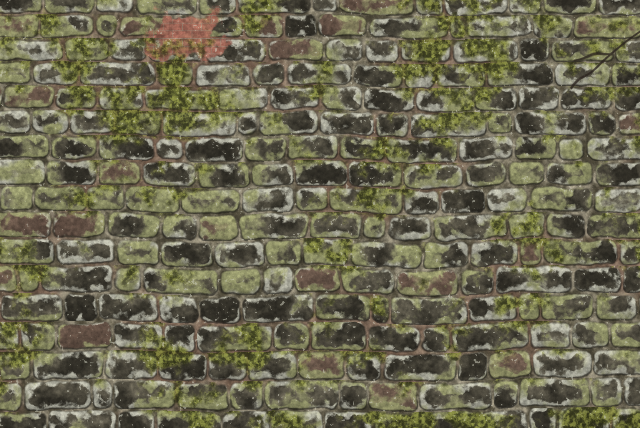
Give the GLSL for this texture, as a WebGL 1 fragment shader.

```glsl
precision highp float;
// Weathered wall of rounded stone blocks in uneven courses, with lichen rims and moss.
uniform vec2 u_resolution;

float hash(vec2 p) {
  vec3 q = fract(p.xyx * vec3(0.1031, 0.1030, 0.0973));
  q += dot(q, q.yzx + 33.33);
  return fract((q.x + q.y) * q.z);
}

float noise(vec2 p) {
  vec2 i = floor(p), f = fract(p);
  f = f * f * (3.0 - 2.0 * f);
  return mix(mix(hash(i), hash(i + vec2(1.0, 0.0)), f.x),
             mix(hash(i + vec2(0.0, 1.0)), hash(i + vec2(1.0)), f.x), f.y);
}

float fbm(vec2 p) {
  float sum = 0.0, amp = 0.52;
  for (int k = 0; k < 5; k++) {
    sum += amp * noise(p);
    p = mat2(1.6, 1.2, -1.2, 1.6) * p + 17.3;
    amp *= 0.5;
  }
  return sum;
}

float roundBox(vec2 p, vec2 halfSize, float radius) {
  vec2 q = abs(p) - halfSize + radius;
  return length(max(q, 0.0)) + min(max(q.x, q.y), 0.0) - radius;
}

// Jittered position of a vertical joint within a course
float joint(float i, float row) {
  return i + 0.72 * (hash(vec2(i + 40.0, row * 7.0 + 3.0)) - 0.5);
}

float segment(vec2 p, vec2 a, vec2 b) {
  vec2 ab = b - a;
  return length(p - a - ab * clamp(dot(p - a, ab) / dot(ab, ab), 0.0, 1.0));
}

void main() {
  vec2 p = gl_FragCoord.xy / u_resolution * vec2(1.5, 1.0);
  float px = 1.0 / u_resolution.y;
  float top = 1.0 - p.y;

  // Courses grow taller towards the ground
  float course = 0.358 + 18.41 * top - 2.13 * top * top
               + 0.22 * (noise(p * vec2(4.0, 2.0)) - 0.5);
  float row = floor(course);
  float rowHeight = 1.0 / (18.41 - 4.26 * top);

  // Stones of mixed length along the course
  float pitch = 0.118;
  float x = p.x / pitch + hash(vec2(row, 5.0));
  float i = floor(x);
  if (x < joint(i, row)) i -= 1.0;
  else if (x >= joint(i + 1.0, row)) i += 1.0;
  float left = joint(i, row), right = joint(i + 1.0, row);
  vec2 id = vec2(i + 11.0, row + 2.0);
  float tone = hash(id), kind = hash(id + 31.0), size = hash(id + 67.0);

  // Worn outline of each stone
  vec2 warp = vec2(fbm(p * 24.0), fbm(p * 24.0 + 50.0)) - 0.5;
  vec2 q = vec2((x - 0.5 * (left + right)) * pitch, (0.5 - fract(course)) * rowHeight);
  vec2 halfSize = vec2(0.5 * (right - left) * pitch, 0.5 * rowHeight) - 0.003 - 0.003 * size;
  float d = roundBox(q + warp * 0.013, halfSize, 0.015);
  float inside = 1.0 - smoothstep(-px, px + 0.001, d);

  float broad = fbm(p * 5.0 + 9.0);
  float patches = fbm(p * 17.0 + 4.0);
  float rough = fbm(p * 48.0 + 21.0);
  float grain = fbm(p * 130.0);

  // Mortar, rosy in places
  vec3 mortar = mix(vec3(0.30, 0.28, 0.22), vec3(0.60, 0.57, 0.49), smoothstep(0.25, 0.75, rough));
  mortar = mix(mortar, vec3(0.50, 0.38, 0.32), 0.6 * smoothstep(0.5, 0.68, broad));

  // Dark core with bare, rosy stones here and there
  vec3 stone = mix(vec3(0.19, 0.18, 0.15), vec3(0.41, 0.39, 0.33),
                   clamp(0.25 + 0.4 * tone + 2.0 * (patches - 0.5) + 1.2 * (rough - 0.5), 0.0, 1.0));
  stone = mix(stone, vec3(0.46, 0.36, 0.31), 0.65 * step(0.91, kind));

  // Pale and yellow-green lichen around the rim
  vec3 lichen = mix(vec3(0.74, 0.74, 0.68), vec3(0.59, 0.60, 0.42),
                    smoothstep(0.40, 0.60, patches + 0.3 * (kind - 0.5)));
  float depth = -d + 0.045 * (rough - 0.5) + 0.035 * (0.5 - patches);
  float rim = 1.0 - smoothstep(0.004, 0.015, depth - 0.006 * (tone - 0.4));
  float crust = smoothstep(0.56, 0.70, patches + 0.35 * (rough - 0.5) + 0.06 * (p.y - 0.5));
  stone = mix(stone, lichen, clamp(0.85 * rim + 0.6 * crust, 0.0, 0.9));
  stone *= 1.0 + 3.5 * clamp(q.y, -0.025, 0.025);

  vec3 color = mix(mortar, stone, inside);

  // Shadowed joint, deepest beneath the stones
  float crease = exp(-pow((d - 0.001) / 0.0025, 2.0));
  color *= 1.0 - crease * mix(0.14, 0.45, smoothstep(0.01, -0.02, q.y));

  // Exposed patch of small red bricks near the top
  vec2 b = vec2(p.x / 0.045, top / 0.018);
  b.x += 0.5 * mod(floor(b.y), 2.0);
  vec2 edge = abs(fract(b) - 0.5) * vec2(0.045, 0.018);
  float face = 1.0 - smoothstep(0.0, 0.003, max(edge.x - 0.0205, edge.y - 0.007));
  vec3 brick = mix(vec3(0.60, 0.55, 0.48), vec3(0.64, 0.40, 0.34), face) * (0.75 + 0.5 * rough);
  float bare = roundBox(p - vec2(0.44, 0.92) + warp * 0.09, vec2(0.075, 0.055), 0.02);
  color = mix(color, brick, 0.85 * (1.0 - smoothstep(-0.006, 0.006, bare)));

  // Moss on upper faces, thick at the upper right and along the ground
  float corner = smoothstep(0.6, 1.4, p.x) * smoothstep(0.45, 0.95, p.y);
  float ground = smoothstep(0.045, 0.015, p.y - 0.02 * noise(p * 22.0)) * smoothstep(0.35, 0.7, p.x);
  float moss = smoothstep(0.58, 0.72, broad * 0.5 + patches * 0.5 + 2.0 * q.y
             + 0.12 * corner + 0.25 * ground + 0.25 * (rough - 0.5));
  vec3 mossColor = mix(vec3(0.20, 0.21, 0.08), vec3(0.46, 0.48, 0.20), smoothstep(0.3, 0.7, grain));
  color = mix(color, mossColor, 0.8 * moss);

  // Grit and pale specks
  color *= 0.72 + 0.56 * grain;
  color = mix(color, vec3(0.76, 0.76, 0.70), 0.55 * smoothstep(0.70, 0.80, 0.6 * grain + 0.4 * noise(p * 170.0)));

  // Bare twigs hanging in at the right
  vec2 t = p + 0.02 * (vec2(noise(p * 18.0), noise(p * 18.0 + 7.0)) - 0.5);
  float twig = min(segment(t, vec2(1.51, 0.94), vec2(1.34, 0.80)),
                   segment(t, vec2(1.44, 0.88), vec2(1.35, 0.86)));
  color = mix(color, vec3(0.17, 0.14, 0.12), 0.8 * (1.0 - smoothstep(0.0008, 0.0015 + px, twig)));

  gl_FragColor = vec4(clamp(color, 0.0, 1.0), 1.0);
}
```
